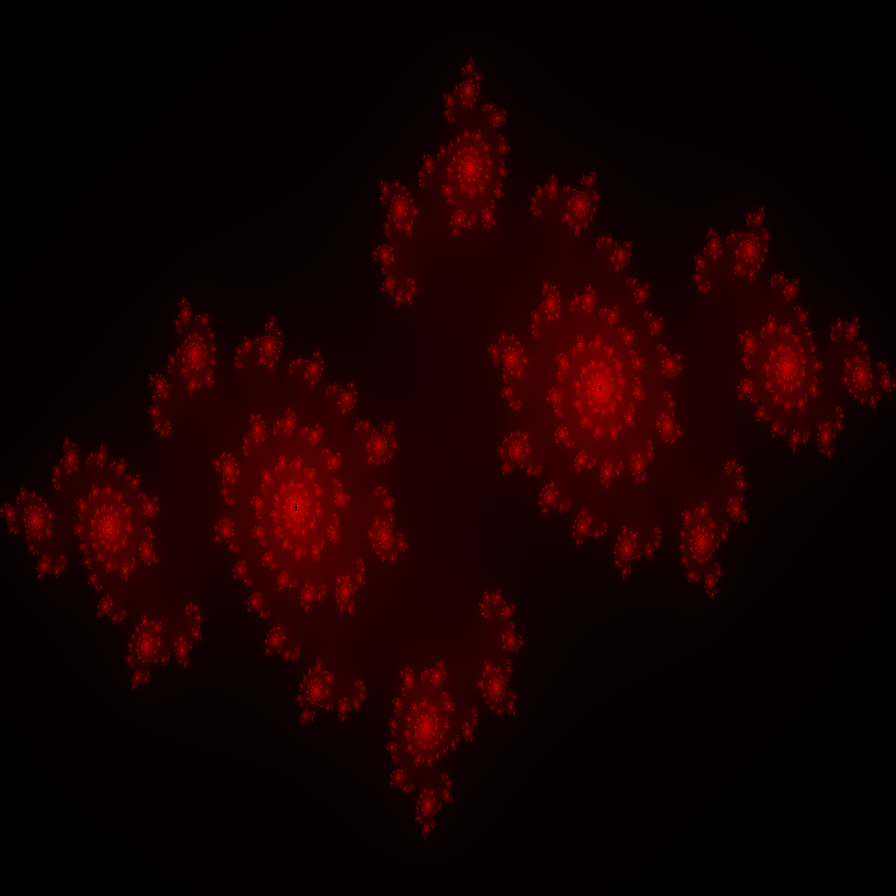
This background is drawn by a WebGL 2 fragment shader. Its source:

```glsl
#version 300 es
precision highp float;
// Glowing red Julia set dust: twin spirals on a near-black ground.

uniform vec2 u_resolution;
out vec4 outColor;

const int MAX_STEPS = 100;

// Escape time of z -> z^2 + c, scaled to 0..1; trapped points stay black.
float escapeGlow(vec2 z) {
    const vec2 c = vec2(-0.75, -0.27);
    for (int i = 0; i < MAX_STEPS; i++) {
        z = vec2(z.x * z.x - z.y * z.y, 2.0 * z.x * z.y) + c;
        float r2 = dot(z, z);
        if (r2 > 4.0) {
            // Fractional step count removes the hard bands
            float steps = float(i) + 0.5 - log2(0.5 * log2(r2));
            return clamp(steps / float(MAX_STEPS), 0.0, 1.0);
        }
    }
    return 0.0;
}

void main() {
    // Average a 2 x 2 grid inside each pixel to smooth the fine dust
    float glow = 0.0;
    for (int k = 0; k < 4; k++) {
        vec2 jitter = (vec2(k & 1, k >> 1) - 0.5) * 0.5;
        vec2 uv = (gl_FragCoord.xy + jitter) / u_resolution;
        // The plane spans 3 units across and 2 units up
        glow += 0.25 * escapeGlow((uv - 0.5) * vec2(3.0, 2.0));
    }
    outColor = vec4(glow, 0.0, 0.0, 1.0);
}
```
